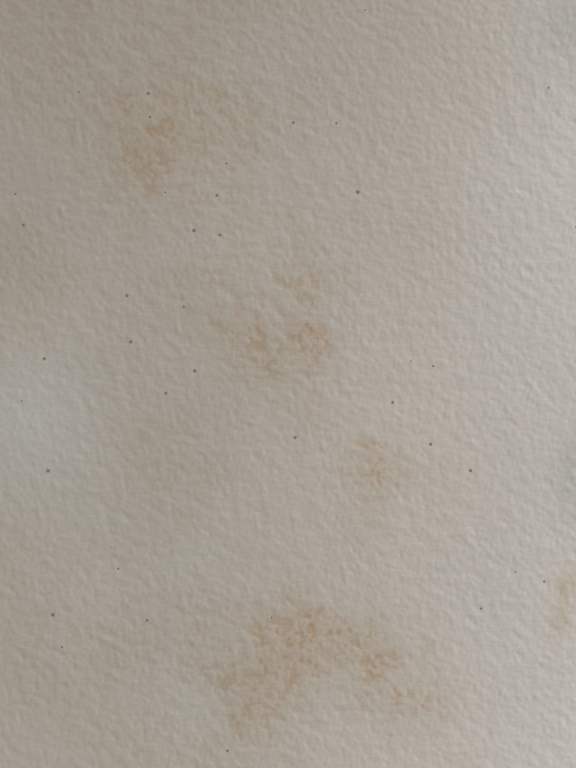
A Shadertoy shader for this texture:

```glsl
const vec3 PAPER_SHADE = vec3(0.585, 0.560, 0.517);
const vec3 PAPER_LIGHT = vec3(0.738, 0.717, 0.688);
const vec3 STAIN_TINT = vec3(0.955, 0.895, 0.835);
const vec3 COOL_TINT = vec3(0.995, 1.015, 1.035);
const vec3 SPECK_COLOR = vec3(0.40, 0.34, 0.28);
const vec2 LIGHT_STEP = vec2(0.0016, 0.0013);
const float GRAIN_SCALE = 150.0;
const float RELIEF = 0.088;
const float FIBRE_STRENGTH = 0.035;
const float STAIN_WIDTH = 0.075;
const float SPECK_CELLS = 22.0;
const float SPECK_SHARE = 0.09;

float hash(vec2 p) {
    return fract(sin(dot(p, vec2(127.1, 311.7))) * 43758.5);
}

float noise(vec2 p) {
    vec2 cell = floor(p), f = fract(p);
    f = f * f * (3.0 - 2.0 * f);
    float low = mix(hash(cell), hash(cell + vec2(1, 0)), f.x);
    float high = mix(hash(cell + vec2(0, 1)), hash(cell + vec2(1, 1)), f.x);
    return mix(low, high, f.y);
}

mat2 rotation(float a) {
    return mat2(cos(a), sin(a), -sin(a), cos(a));
}

float fbm(vec2 p) {
    float sum = 0.0, weight = 0.5;
    for (int i = 0; i < 5; i++) {
        sum += weight * noise(p);
        p = rotation(0.6) * p * 2.03 + 7.3;
        weight *= 0.5;
    }
    return sum;
}

// Felt surface: rounded grains with slightly stretched finer ones
float paperHeight(vec2 p) {
    vec2 q = rotation(0.5) * p * GRAIN_SCALE;
    float coarse = noise(q * vec2(0.55, 0.75) + 11.0);
    float medium = noise(rotation(0.9) * q * vec2(1.0, 1.25));
    float fine = noise(rotation(1.9) * q * 2.1 + 5.0);
    return 0.45 * coarse + 0.4 * medium + 0.25 * fine;
}

float segmentDistance(vec2 p, vec2 a, vec2 b) {
    vec2 ab = b - a;
    return length(p - a - ab * clamp(dot(p - a, ab) / dot(ab, ab), 0.0, 1.0));
}

float softSpot(vec2 p, vec2 center, vec2 radius) {
    vec2 d = (p - center) / radius;
    return exp(-dot(d, d));
}

// Broken brown washes along two wandering bands
float stainAmount(vec2 p) {
    vec2 q = p + 0.13 * (vec2(fbm(p * 7.0), fbm(p * 7.0 + 31.0)) - 0.48);
    float upper = segmentDistance(q, vec2(0.21, 0.82), vec2(0.38, 0.59));
    upper = min(upper, segmentDistance(q, vec2(0.38, 0.59), vec2(0.50, 0.38)) + 0.02);
    float lower = segmentDistance(q, vec2(0.33, 0.11), vec2(0.41, 0.20));
    lower = min(lower, segmentDistance(q, vec2(0.41, 0.20), vec2(0.56, 0.06)));
    float d = min(upper, lower * 1.5) / STAIN_WIDTH;
    float patches = smoothstep(0.38, 0.68, fbm(p * 13.0 + 4.0));
    float wash = exp(-d * d) * (0.2 + 0.8 * patches);
    wash += 0.28 * smoothstep(0.45, 0.70, fbm(p * 5.0 + 17.0)) * smoothstep(0.65, 0.25, p.x);
    return wash + 0.7 * softSpot(q, vec2(0.745, 0.24), vec2(0.015, 0.03));
}

// Sparse dark dots, one candidate per cell
float specks(vec2 p, float pixel) {
    vec2 g = p * SPECK_CELLS, cell = floor(g);
    vec2 center = 0.2 + 0.6 * vec2(hash(cell + 3.1), hash(cell + 8.7));
    float radius = mix(0.0009, 0.0024, hash(cell + 5.3));
    float d = length(fract(g) - center) / SPECK_CELLS;
    float present = step(hash(cell + 1.9), SPECK_SHARE);
    return present * (1.0 - smoothstep(radius - pixel, radius + pixel, d));
}

void mainImage(out vec4 fragColor, in vec2 fragCoord) {
    vec2 p = fragCoord / iResolution.y;
    float across = fragCoord.x / iResolution.x;

    // Side light with cloudy unevenness
    float light = 0.17 + 0.55 * across * across + 0.14 * across;
    light += 0.10 * (1.0 - p.y) - 0.10 * smoothstep(0.75, 1.0, p.y);
    light += 0.32 * (fbm(p * 4.0 + 2.0) - 0.48);
    float pale = softSpot(p, vec2(0.04, 0.46), vec2(0.08, 0.08));
    pale += 0.7 * softSpot(p, vec2(0.15, 0.25), vec2(0.13, 0.07));
    pale += 0.7 * softSpot(p, vec2(0.23, 0.10), vec2(0.07, 0.06));
    float shadow = softSpot(p, vec2(0.76, 0.97), vec2(0.05, 0.05));
    shadow += softSpot(p, vec2(0.76, 0.38), vec2(0.04, 0.06));
    light += 0.13 * pale - 0.35 * shadow;
    vec3 color = mix(PAPER_SHADE, PAPER_LIGHT, light);
    color *= mix(vec3(1.0), COOL_TINT, min(pale + shadow, 1.0));

    // Pigment gathers in the hollows of the grain
    float height = paperHeight(p);
    float stain = stainAmount(p);
    float pigment = stain * (0.65 + 0.9 * smoothstep(0.60, 0.30, height));
    color *= mix(vec3(1.0), STAIN_TINT, pigment);

    // Raking relief and thin short fibres
    float relief = paperHeight(p - LIGHT_STEP) - paperHeight(p + LIGHT_STEP);
    color += RELIEF * relief * (0.8 + 0.4 * across);
    vec2 fibreSpace = rotation(4.0 * noise(p * 9.0)) * p * vec2(70.0, 210.0);
    float fibre = smoothstep(0.80, 0.97, noise(fibreSpace));
    color += FIBRE_STRENGTH * fibre * (noise(p * 60.0) - 0.45);

    color = mix(color, SPECK_COLOR, 0.65 * specks(p, 0.7 / iResolution.y));
    fragColor = vec4(color, 1.0);
}
```
